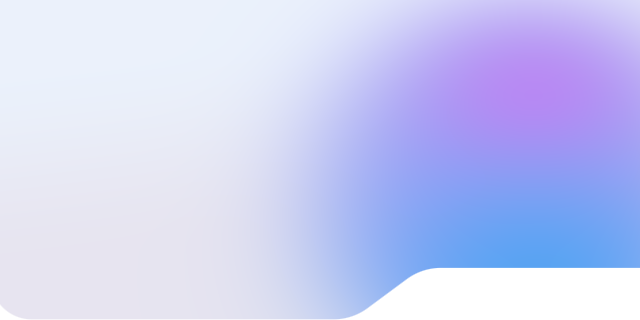
This background is drawn by a Shadertoy shader. Its source:

```glsl
// Pale backdrop with soft periwinkle, violet and azure glows above a curved white step.

const vec3 PAPER      = vec3(1.0);
const vec3 MIST_TOP   = vec3(0.92, 0.945, 0.985);
const vec3 MIST_LOW   = vec3(0.905, 0.895, 0.94);
const vec3 PERIWINKLE = vec3(0.60, 0.64, 0.96);
const vec3 VIOLET     = vec3(0.74, 0.52, 0.95);
const vec3 AZURE      = vec3(0.33, 0.64, 0.95);

// Elliptical falloff; a higher power gives a flatter core.
float glow(vec2 p, vec2 center, vec2 radius, float power) {
    return exp(-pow(length((p - center) / radius), power));
}

// Height of a rounded lower-left corner whose arc ends at x = end.
float cornerHeight(float x, float end, float radius) {
    float reach = clamp(end - x, 0.0, radius);
    return radius - sqrt(radius * radius - reach * reach);
}

// Rising step about x = 0: a straight ramp joined to level ends by arcs.
float stepHeight(float x, float halfRamp, float slope, float radius) {
    float cosine = inversesqrt(1.0 + slope * slope);
    float halfWidth = halfRamp + radius * slope * cosine;
    float halfRise = halfRamp * slope + radius * (1.0 - cosine);
    float d = abs(x);
    float e = clamp(halfWidth - d, 0.0, radius);
    float arc = halfRise - radius + sqrt(radius * radius - e * e);
    float rise = d < halfRamp ? slope * d : arc;
    return halfRise + sign(x) * rise;
}

vec3 backdrop(vec2 p) {
    // Slightly slanted pale gradient
    vec3 color = mix(MIST_LOW, MIST_TOP, smoothstep(0.15, 0.8, p.y - 0.12 * p.x));

    // Glows, from the broadest to the nearest
    color = mix(color, PERIWINKLE, glow(p, vec2(1.62, 0.42), vec2(0.655, 0.55), 3.5));
    color = mix(color, VIOLET, 0.9 * glow(p, vec2(1.67, 0.70), vec2(0.37, 0.26), 2.0));
    return mix(color, AZURE, 0.96 * glow(p, vec2(1.68, 0.12), vec2(0.50, 0.32), 2.0));
}

void mainImage(out vec4 fragColor, in vec2 fragCoord) {
    // Canvas spans 2 by 1 units
    vec2 p = fragCoord / iResolution.xy * vec2(2.0, 1.0);
    float pixel = 1.0 / iResolution.y;

    // Lower outline of the coloured panel
    float edge = 0.002 + cornerHeight(p.x, 0.099, 0.128)
               + stepHeight(p.x - 1.21, 0.061, 0.74, 0.18);
    float above = p.y - edge;
    float blur = max(fwidth(above), pixel);
    float panel = clamp(above / blur + 0.5, 0.0, 1.0);

    fragColor = vec4(mix(PAPER, backdrop(p), panel), 1.0);
}
```
